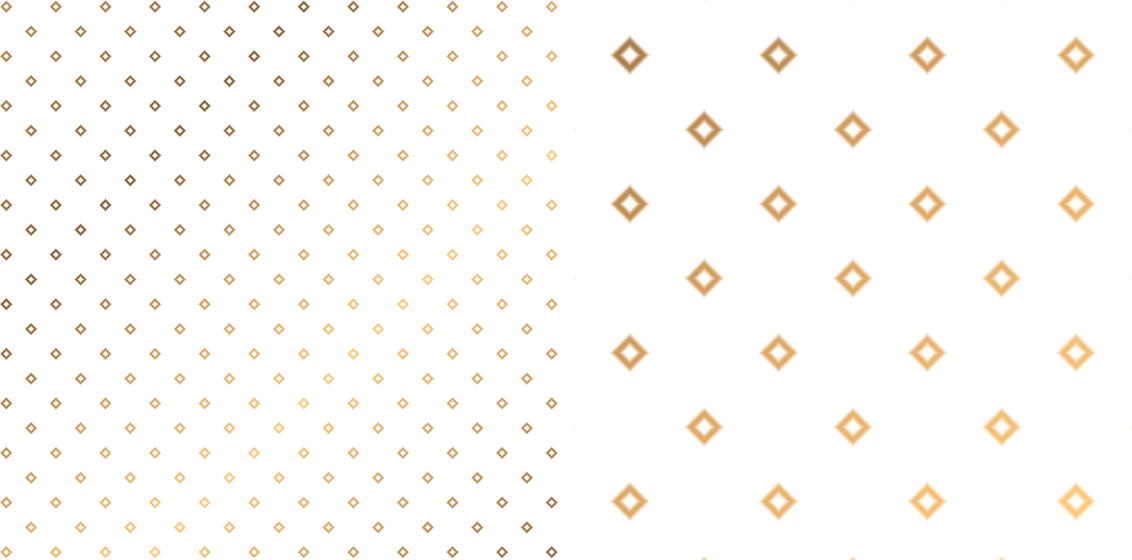
Left, the full canvas; right, a detail of the centre.
This pattern is drawn by a Shadertoy shader. Its source:

```glsl
const float PITCH = 0.08854;         // spacing of one lattice, in canvas heights
const float DIAMOND_RADIUS = 0.0056; // centre to middle of the outline
const float STROKE_HALF = 0.00195;
const float EDGE_SOFTNESS = 0.0016;

// Position relative to the nearest point of a square lattice
vec2 repeatCell(vec2 p, float pitch) {
    return (fract(p / pitch + 0.5) - 0.5) * pitch;
}

// Signed distance to an outlined diamond
float diamondOutline(vec2 p, float radius, float halfWidth) {
    float edge = (abs(p.x) + abs(p.y)) * 0.70711 - radius;
    return abs(edge) - halfWidth;
}

// Two interleaved lattices form the staggered rows
float staggeredDiamonds(vec2 p, float pitch, float radius, float halfWidth) {
    float evenRows = diamondOutline(repeatCell(p, pitch), radius, halfWidth);
    float oddRows = diamondOutline(repeatCell(p + 0.5 * pitch, pitch), radius, halfWidth);
    return min(evenRows, oddRows);
}

// Blend toward the next gradient stop
vec3 addStop(vec3 color, vec3 next, float from, float to, float t) {
    return mix(color, next, clamp((t - from) / (to - from), 0.0, 1.0));
}

// Metallic sheen from the upper left to the lower right
vec3 goldSheen(float t) {
    vec3 antique = vec3(0.72, 0.55, 0.32);
    vec3 bronze = vec3(0.53, 0.37, 0.19);
    vec3 gold = vec3(0.85, 0.64, 0.37);
    vec3 highlight = vec3(1.00, 0.79, 0.47);
    vec3 tan = vec3(0.81, 0.62, 0.37);
    vec3 umber = vec3(0.59, 0.41, 0.23);
    vec3 color = addStop(antique, bronze, 0.0, 0.277, t);
    color = addStop(color, gold, 0.277, 0.47, t);
    color = addStop(color, highlight, 0.47, 0.632, t);
    color = addStop(color, tan, 0.632, 0.81, t);
    return addStop(color, umber, 0.81, 0.98, t);
}

void mainImage(out vec4 fragColor, in vec2 fragCoord) {
    vec2 canvas = iResolution.xy / iResolution.y;
    vec2 uv = fragCoord / iResolution.y;
    vec2 p = uv - 0.5 * canvas - vec2(0.0, 0.001);

    // Outline coverage
    float dist = staggeredDiamonds(p, PITCH, DIAMOND_RADIUS, STROKE_HALF);
    float softness = max(EDGE_SOFTNESS, 0.75 / iResolution.y);
    float coverage = 1.0 - smoothstep(-softness, softness, dist);

    // Gold on white
    float diagonal = 0.5 * (uv.x / canvas.x + 1.0 - uv.y);
    vec3 color = mix(vec3(1.0), goldSheen(diagonal), coverage);
    fragColor = vec4(color, 1.0);
}
```
